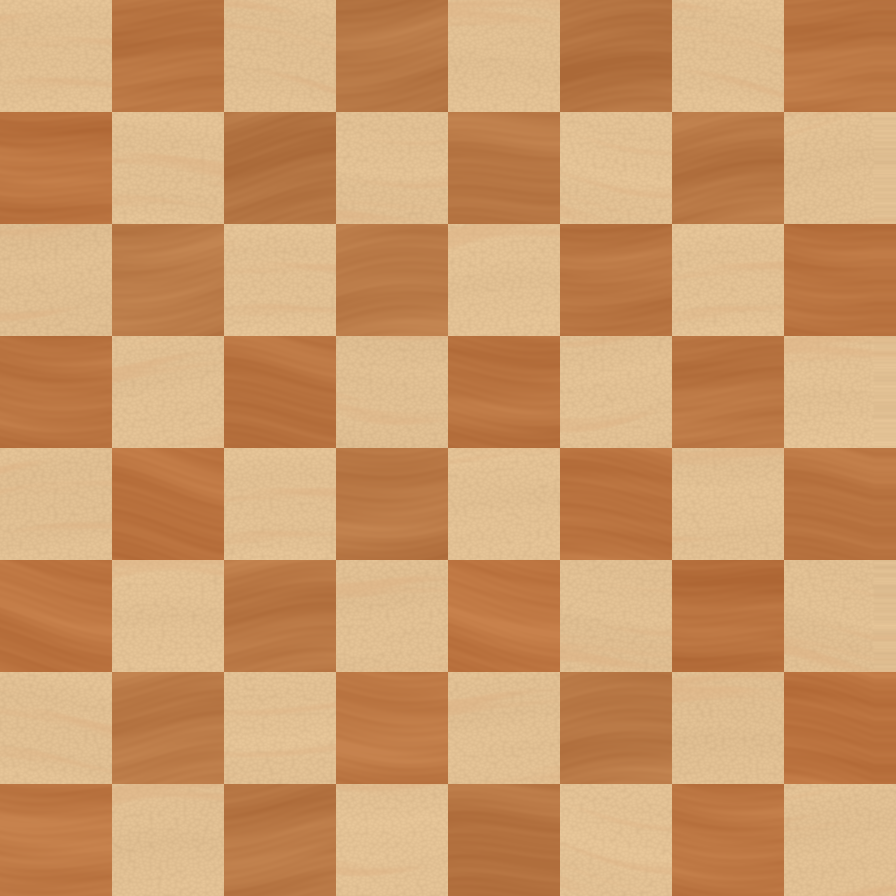
This pattern is drawn by a Shadertoy shader. Its source:

```glsl
// An eight by eight board of inlaid wood: pale maple against red-brown cherry.
// Layered warped sines draw the grain, cellular noise the maple flecks, and a
// hash per square shifts the tone, slope and phase of its grain.

#define SQUARES 8.0
#define CHERRY_DARK vec3(0.685, 0.415, 0.220)
#define CHERRY_PALE vec3(0.765, 0.505, 0.300)
#define MAPLE_DARK vec3(0.850, 0.720, 0.548)
#define MAPLE_PALE vec3(0.906, 0.776, 0.598)
#define MAPLE_ROSE vec3(0.870, 0.695, 0.515)
#define GRAIN_SLOPE 0.35
#define FLECK_SCALE vec2(26.0, 32.0)
#define SMEAR_START 7.81

vec2 hash22(vec2 p) {
    vec3 q = fract(p.xyx * vec3(0.1031, 0.1030, 0.0973));
    q += dot(q, q.yzx + 33.33);
    return fract((q.xx + q.yz) * q.zy);
}

// Distance to the nearest of the points scattered one per unit cell
float cellular(vec2 p) {
    vec2 id = floor(p), f = fract(p);
    float nearest = 2.0;
    for (int y = -1; y <= 1; y++)
        for (int x = -1; x <= 1; x++) {
            vec2 offset = vec2(x, y);
            vec2 d = offset + hash22(id + offset) - f;
            nearest = min(nearest, dot(d, d));
        }
    return sqrt(nearest);
}

// Long horizontal fibres, mean zero and deviation near one
float grain(vec2 p, float seed) {
    float sum = 0.0, amplitude = 1.0, frequency = 5.0;
    for (int i = 0; i < 5; i++) {
        float k = float(i);
        float bend = 0.9 * sin(p.x * (1.1 + 0.8 * k) + seed * (k + 2.0));
        sum += amplitude * sin(frequency * p.y + bend + seed * (1.7 * k + 1.0));
        frequency *= 1.9;
        amplitude *= 0.7;
    }
    return sum;
}

vec3 cherry(vec2 p, vec2 rnd, float seed) {
    float fibre = grain(p, seed);
    float fine = sin(p.y * 95.0 + 3.0 * sin(p.x * 3.0 + seed) + fibre);
    float tone = 0.5 + 0.21 * fibre + 0.05 * fine + 0.45 * (rnd.y - 0.5);
    vec3 wood = mix(CHERRY_DARK, CHERRY_PALE, clamp(tone, -0.1, 1.1));
    return wood + vec3(0.012, -0.008, -0.012) * (rnd.x - 0.5) * 2.0;
}

vec3 maple(vec2 p, vec2 rnd, float seed, vec2 fleckPos) {
    float fibre = grain(p * vec2(1.0, 1.2), seed);
    float fleck = 0.46 - cellular(fleckPos * FLECK_SCALE);
    float tone = 0.5 + 0.08 * fibre + 0.85 * fleck + 0.25 * (rnd.y - 0.5);
    vec3 wood = mix(MAPLE_DARK, MAPLE_PALE, clamp(tone, -0.1, 1.1));
    float streak = smoothstep(0.7, 2.0, grain(p + 3.7, seed + 2.3));
    return mix(wood, MAPLE_ROSE, 0.5 * streak);
}

// Signed distance to the nearest grid line, positive in even squares
float stripe(float x) {
    return abs(mod(x - 0.5, 2.0) - 1.0) - 0.5;
}

void mainImage(out vec4 fragColor, in vec2 fragCoord) {
    vec2 board = fragCoord / iResolution.xy * SQUARES;
    vec2 id = floor(board);

    // Grain drawn out sideways along the right border, above the lowest row
    vec2 surface = board;
    if (id.y > 0.5) surface.x = min(surface.x, SMEAR_START);

    // Each square is cut from its own part of the plank
    vec2 rnd = hash22(id + 17.0);
    float seed = 6.2832 * hash22(id + 53.0).x;
    vec2 p = surface - id - 0.5;
    p.y += (rnd.x - 0.5) * GRAIN_SLOPE * p.x + 0.06 * sin(p.x * 2.5 + seed);

    // Product of the two stripe edges gives a smooth checker
    vec2 pixel = SQUARES / iResolution.xy;
    vec2 side = clamp(vec2(stripe(board.x), stripe(board.y)) / (0.5 * pixel), -1.0, 1.0);
    float dark = 0.5 + 0.5 * side.x * side.y;

    vec3 color = mix(maple(p, rnd, seed, surface), cherry(p, rnd, seed), dark);
    fragColor = vec4(color, 1.0);
}
```
